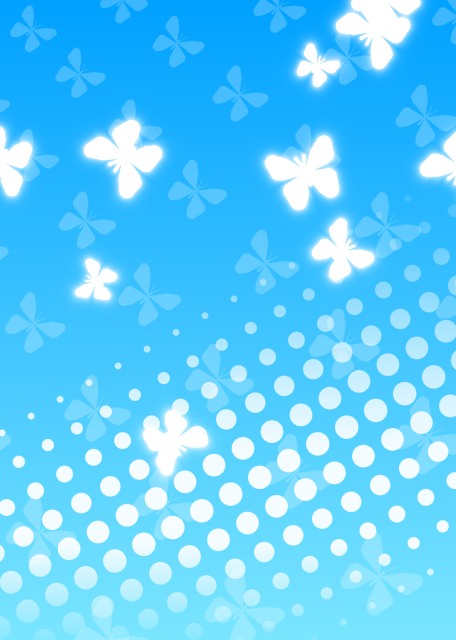
This background is drawn by a Shadertoy shader. Its source:

```glsl
const vec3 SKY_TOP = vec3(0.0, 0.63, 1.0);
const vec3 SKY_BOTTOM = vec3(0.48, 0.90, 1.0);
const vec3 WHITE = vec3(1.0);

const float FAINT_OPACITY = 0.23;
const float GLOW_OPACITY = 0.65;
const float GLOW_WIDTH = 0.006;
const float BRIGHT_PLUMPNESS = 0.05;

const float DOT_PITCH = 0.0523;
const float DOT_RADIUS = 0.35;      // in pitches, on the widest row
const float DOT_TAPER = 0.256;      // phase change per row
const float DOT_MIDDLE_ROW = 16.0;
const float DOT_OPACITY = 0.93;
const vec2 DOT_AXIS = vec2(0.866, -0.5);
const vec2 DOT_OFFSET = vec2(0.59, 0.23);

// Bright butterflies: centre, size, heading in radians
const int BRIGHT_COUNT = 10;
const vec4 BRIGHT[BRIGHT_COUNT] = vec4[BRIGHT_COUNT](
    vec4(0.195, 0.755, 0.060, 3.86), vec4(0.586, 0.953, 0.057, 3.93),
    vec4(0.600, 1.002, 0.053, 0.80), vec4(0.495, 0.897, 0.034, 0.98),
    vec4(0.000, 0.749, 0.055, 4.19), vec4(0.721, 0.738, 0.060, 4.10),
    vec4(0.478, 0.730, 0.061, 1.94), vec4(0.534, 0.607, 0.048, 0.68),
    vec4(0.150, 0.560, 0.035, 2.81), vec4(0.271, 0.310, 0.050, 5.39));

float coverage(float d) {
    float edge = 0.75 / iResolution.y;
    return 1.0 - smoothstep(-edge, edge, d);
}

float segmentDistance(vec2 p, vec2 a, vec2 b) {
    vec2 ab = b - a;
    return length(p - a - ab * clamp(dot(p - a, ab) / dot(ab, ab), 0.0, 1.0));
}

float cross2(vec2 a, vec2 b) { return a.x * b.y - a.y * b.x; }

float triangleDistance(vec2 p, vec2 a, vec2 b, vec2 c) {
    float d = min(segmentDistance(p, a, b),
                  min(segmentDistance(p, b, c), segmentDistance(p, c, a)));
    float turn = sign(cross2(b - a, c - a));
    float inside = min(cross2(b - a, p - a) * turn,
                       min(cross2(c - b, p - b) * turn, cross2(a - c, p - c) * turn));
    return inside > 0.0 ? -d : d;
}

// Mirrored wings, rounded more towards their tips
float butterflyDistance(vec2 p, vec2 centre, float size, float heading) {
    vec2 q = (p - centre) / size;
    float reach = length(q);
    if (reach > 2.0) return (reach - 1.0) * size;

    float c = cos(heading), s = sin(heading);
    q = vec2(abs(s * q.x - c * q.y), c * q.x + s * q.y);
    float rounding = clamp(reach / 0.6, 0.0, 1.0);
    float fore = triangleDistance(q, vec2(0.02), vec2(0.70, 0.54), vec2(0.66, 0.26));
    float hind = triangleDistance(q, vec2(0.02, -0.02), vec2(0.50, -0.30), vec2(0.44, -0.62));
    float body = segmentDistance(q, vec2(0.0, 0.12), vec2(0.0, -0.3)) - 0.035;
    float antenna = segmentDistance(q, vec2(0.0, 0.1), vec2(0.11, 0.42)) - 0.01;
    float wings = min(fore - 0.16 * rounding, hind - 0.18 * rounding);
    return min(wings, min(body, antenna)) * size;
}

// Bent lattice that spreads out to the lower right
vec2 latticePoint(float i, float j) {
    float x = 0.3737 + 0.1029 * i - 0.0645 * j + 0.0059 * i * i - 0.0034 * j * j;
    float depth = 0.1484 + 0.0885 * i + 0.1432 * j
                + 0.0074 * i * i + 0.0176 * i * j + 0.0070 * j * j;
    return vec2(x, 1.0 - depth);
}

float faintButterflies(vec2 p) {
    float cover = 0.0;
    for (int j = -2; j <= 4; j++) {
        for (int i = -3; i <= 3; i++) {
            vec2 centre = latticePoint(float(i), float(j));
            float size = 0.0352 + 0.015 * centre.x + 0.024 * (1.0 - centre.y);
            cover = max(cover, coverage(butterflyDistance(p, centre, size, 0.785)));
        }
    }
    return cover;
}

// Tilted halftone band, fading out above and below
float halftone(vec2 p) {
    vec2 q = vec2(p.x, 1.0 - p.y);
    vec2 grid = vec2(dot(q, DOT_AXIS), dot(q, vec2(-DOT_AXIS.y, DOT_AXIS.x)));
    grid = grid / DOT_PITCH - DOT_OFFSET;
    vec2 cell = floor(grid + 0.5);
    float row = cell.y - DOT_MIDDLE_ROW;
    if (abs(row) > 5.5) return 0.0;
    float radius = DOT_RADIUS * cos(DOT_TAPER * row);
    float fade = clamp((q.y - 0.25) / 0.45, 0.0, 1.0) * clamp((1.02 - q.y) / 0.17, 0.0, 1.0);
    return fade * coverage((length(grid - cell) - radius) * DOT_PITCH);
}

void mainImage(out vec4 fragColor, in vec2 fragCoord) {
    vec2 p = fragCoord / iResolution.y;
    vec3 color = mix(SKY_BOTTOM, SKY_TOP, p.y);
    color = mix(color, WHITE, FAINT_OPACITY * faintButterflies(p));
    color = mix(color, WHITE, DOT_OPACITY * halftone(p));

    // Bright butterflies with a soft halo
    for (int k = 0; k < BRIGHT_COUNT; k++) {
        vec4 b = BRIGHT[k];
        float d = butterflyDistance(p, b.xy, b.z, b.w) - BRIGHT_PLUMPNESS * b.z;
        float halo = GLOW_OPACITY * exp(-max(d, 0.0) / GLOW_WIDTH);
        color = mix(color, WHITE, max(coverage(d), halo));
    }
    fragColor = vec4(color, 1.0);
}
```
